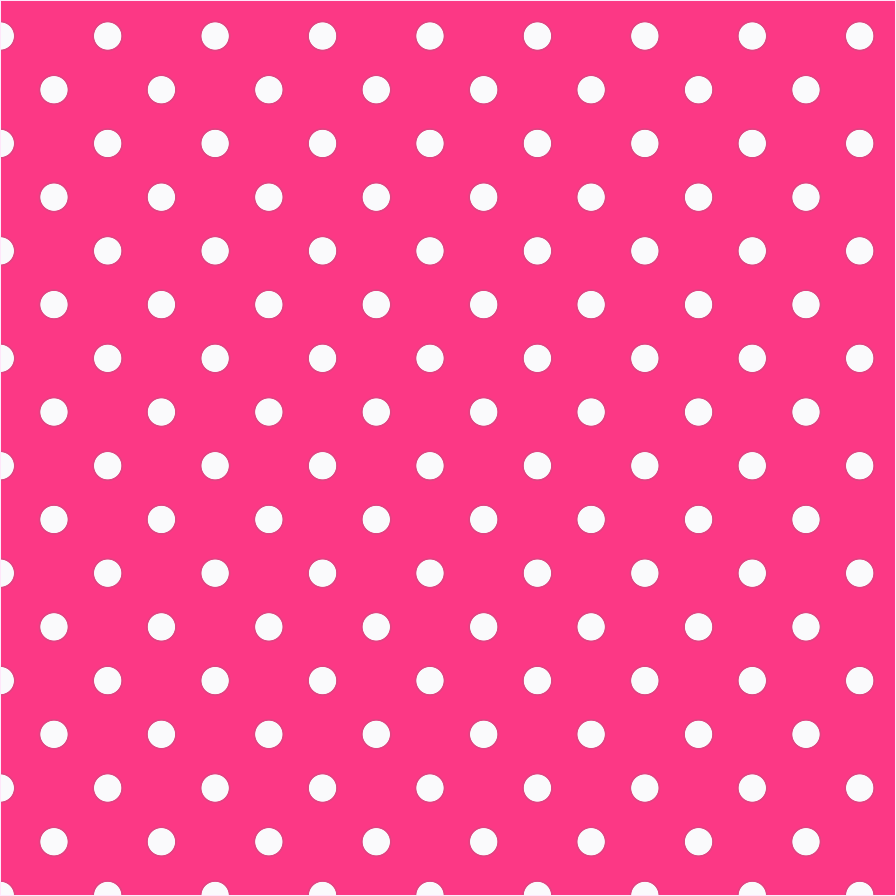
A Shadertoy shader for this pattern:

```glsl
// Staggered white polka dots on hot pink, with a fine pale border.
#define PITCH 0.1199
#define ORIGIN vec2(0.0003, 0.0006)
#define DOT_RADIUS 0.0152
#define RIM_WIDTH 0.0020
#define BORDER_WIDTH 0.0012
#define PINK vec3(0.99, 0.22, 0.52)
#define RIM_PINK vec3(0.89, 0.26, 0.51)
#define DOT_WHITE vec3(0.98, 0.98, 0.99)
#define BORDER_PINK vec3(1.00, 0.90, 0.98)

// Distance to the nearest point of a square lattice
float latticeDistance(vec2 p) {
    return length(p - PITCH * floor(p / PITCH + 0.5));
}

// Coverage of a shape from its signed distance, smoothed over one pixel
float coverage(float dist, float pixel) {
    return 1.0 - smoothstep(-0.5 * pixel, 0.5 * pixel, dist);
}

void mainImage(out vec4 fragColor, in vec2 fragCoord) {
    float pixel = 1.0 / iResolution.y;
    vec2 uv = fragCoord * pixel;
    vec2 canvas = iResolution.xy * pixel;

    // Two lattices, half a pitch apart, make the staggered rows
    vec2 p = uv - ORIGIN;
    float dotDist = min(latticeDistance(p), latticeDistance(p - 0.5 * PITCH)) - DOT_RADIUS;

    // Dots with a slightly muted rim
    vec3 color = mix(PINK, RIM_PINK, coverage(dotDist - RIM_WIDTH, pixel));
    color = mix(color, DOT_WHITE, coverage(dotDist, pixel));

    // Hairline border along the canvas edge
    vec2 edge = min(uv, canvas - uv);
    float borderDist = min(edge.x, edge.y) - BORDER_WIDTH;
    color = mix(color, BORDER_PINK, coverage(borderDist, pixel));

    fragColor = vec4(color, 1.0);
}
```
